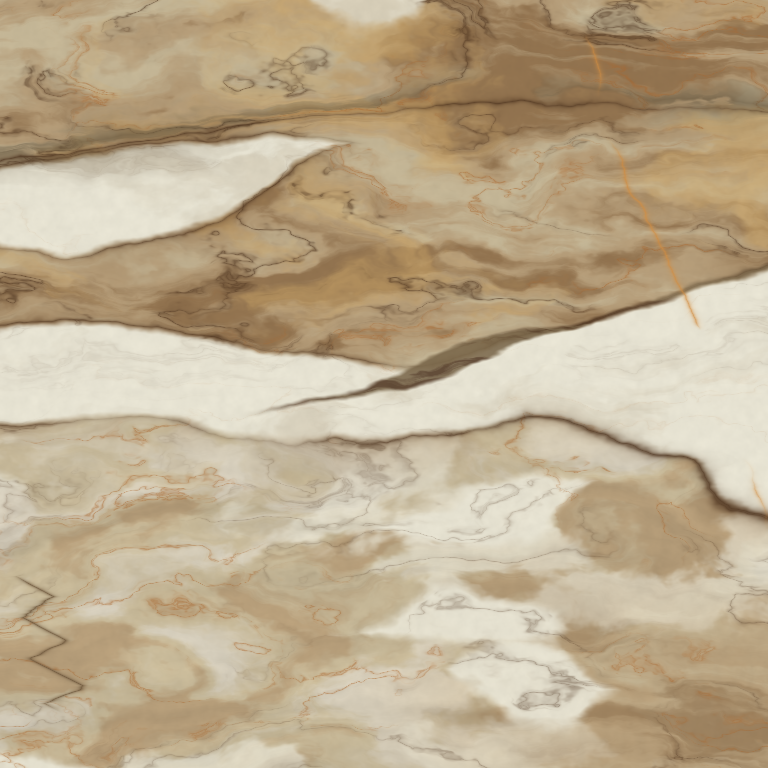
Reproduce this texture procedurally as a Shadertoy shader.

```glsl
#define WHITE vec3(.905, .89, .825)
#define PALE vec3(.83, .80, .73)
#define BEIGE vec3(.77, .715, .59)
#define TAN vec3(.71, .615, .475)
#define BROWN vec3(.57, .45, .31)
#define GOLD vec3(.82, .67, .42)
#define RUST vec3(.66, .40, .18)
#define UMBER vec3(.30, .20, .12)
#define OLIVE vec3(.37, .31, .22)
#define WARP .11
#define VEIN_WIDTH .0026

float hash(vec2 p) {
    vec3 h = fract(vec3(p.xyx) * .1031);
    h += dot(h, h.yzx + 33.33);
    return fract((h.x + h.y) * h.z);
}

float noise(vec2 p) {
    vec2 i = floor(p), f = fract(p);
    f = f * f * (3. - 2. * f);
    return mix(mix(hash(i), hash(i + vec2(1, 0)), f.x),
               mix(hash(i + vec2(0, 1)), hash(i + vec2(1, 1)), f.x), f.y);
}

float fbm(vec2 p) {
    float sum = 0., amp = .5;
    for (int i = 0; i < 6; i++) {
        sum += amp * noise(p);
        p = mat2(1.96, .3, -.3, 1.96) * p + 19.7;
        amp *= .5;
    }
    return sum;
}

// Positive inside a pointed, tilted lens
float lens(vec2 p, vec2 center, vec2 size, float slope) {
    p -= center;
    p.y -= slope * p.x;
    float x = p.x / size.x;
    return size.y * (1. - x * x) - abs(p.y);
}

float line(float dist, float width) {
    return exp(-abs(dist) / width);
}

// Wispy vein along the middle level of a noise field
float wisp(vec2 p, float width) {
    return line(fbm(p) - .49, width);
}

void mainImage(out vec4 fragColor, in vec2 fragCoord) {
    vec2 uv = fragCoord / iResolution.xy;
    vec2 warp = vec2(fbm(uv * vec2(4, 8)), fbm(uv * vec2(5, 9) + 31.)) - .5;
    vec2 p = uv + WARP * warp * vec2(1.2, .65);
    vec2 flow = vec2(p.x, p.y - .22 * p.x + .15 * p.x * p.x);

    // Noise fields, stretched along the bedding
    float tone = fbm(flow * vec2(2.6, 11.) + 2. * warp + 4.);
    float streak = fbm(flow * vec2(4., 46.) + 3. * warp + 9.);
    float cloud = fbm(p * vec2(5., 10.) + vec2(17., 3.) + 2. * warp);
    float patchy = fbm(p * vec2(6., 9.) + 53.);
    float fade = smoothstep(.36, .6, patchy);

    // Warm layered stone above, grey beige clouds below
    float mixed = .6 * tone + .4 * streak;
    vec3 layered = mix(BROWN, TAN, smoothstep(.34, .48, mixed));
    layered = mix(layered, BEIGE, smoothstep(.47, .62, mixed));
    layered = mix(layered, GOLD, .5 * smoothstep(.5, .68, cloud));
    vec3 clouded = mix(TAN, BEIGE, smoothstep(.28, .44, cloud));
    clouded = mix(clouded, PALE, smoothstep(.43, .62, cloud));
    clouded = mix(clouded, WHITE, .7 * smoothstep(.57, .65, patchy));
    clouded *= 1. + .16 * (streak - .5);
    float corner = smoothstep(.4, 1., p.x) * (1. - smoothstep(.08, .3, p.y));
    float warm = max(smoothstep(.38, .52, p.y), .8 * corner);
    vec3 col = mix(clouded, layered, warm);

    // White band with its boundaries, and white lenses
    float diagonal = .45 + .215 * smoothstep(.25, 1.05, p.x);
    float upper = .562 + .018 * sin(9. * p.x) - .02 * p.x;
    float lower = .432 + .014 * sin(9. * p.x + 1.) - .08 * smoothstep(.7, 1., p.x);
    float band = min(max(upper, diagonal) - p.y, p.y - lower);
    float white = max(band, lens(p, vec2(.16, .745), vec2(.31, .062), .2));
    float soft = lens(p, vec2(.67, .345), vec2(.13, .032), .15);
    soft = max(soft, lens(p, vec2(.58, .185), vec2(.14, .026), .02));
    soft = max(soft, lens(p, vec2(.71, .115), vec2(.11, .034), -.12));
    soft = max(soft, lens(p, vec2(.48, .985), vec2(.08, .03), .1));
    soft = max(soft, lens(p, vec2(.02, .0), vec2(.17, .03), -.1));
    col = mix(col, BROWN, .4 * fade * exp(min(white, 0.) / .022));
    vec3 milk = mix(WHITE, mix(PALE, BEIGE, .3), .6 * smoothstep(.48, .68, cloud));
    col = mix(col, milk, .93 * smoothstep(-.008, .012, soft + .1 * (patchy - .5)));
    col = mix(col, milk, smoothstep(-.003, .009, white));

    // Fine veins through the stone, fainter in the white
    float stone = 1. - .85 * smoothstep(-.005, .01, white);
    float thin = wisp(flow * vec2(3., 13.) + 2. * warp + 71., .017);
    float hair = wisp(flow * vec2(5., 17.) + 3. * warp + 29., .013);
    col = mix(col, UMBER, .6 * thin * fade * stone * mix(.4, 1., warm));
    col = mix(col, RUST, .5 * hair * (1. - fade) * stone);

    // Dark seams along the main boundaries
    float crest = p.y - (.775 + .27 * p.x - .19 * p.x * p.x);
    float smoke = line(crest - .012, .022) * smoothstep(.4, .62, streak);
    col = mix(col, OLIVE, .65 * smoke);
    col = mix(col, UMBER, .75 * line(crest, VEIN_WIDTH) * mix(.5, 1., fade));
    col = mix(col, UMBER, .6 * line(white + .002, VEIN_WIDTH) * mix(.35, 1., fade));
    float seam = smoothstep(.55, .72, p.x) * line(p.y - lower, 2. * VEIN_WIDTH);
    col = mix(col, UMBER, .8 * seam);
    float swell = .002 + .021 * exp(-pow((p.x - .6) / .085, 2.));
    float reach = smoothstep(.28, .42, p.x);
    float wedge = 1. - smoothstep(-.004, .006, abs(p.y - diagonal) - swell);
    vec3 wedgeColor = mix(UMBER, OLIVE * 1.25, smoothstep(.38, .55, streak));
    col = mix(col, wedgeColor, .85 * wedge * reach);

    // Rusty fracture on the right, jagged crack on the left
    float jag = fbm(vec2(uv.y * 14., 5.)) - .5;
    float fracture = uv.x - .75 - .38 * (.97 - uv.y) - .05 * jag;
    float broken = smoothstep(.38, .6, noise(vec2(uv.y * 13., 8.)));
    col = mix(col, GOLD * vec3(1., .82, .6), .75 * broken * line(fracture, .0026)
        * smoothstep(.3, .38, uv.y));
    float zigzag = abs(fract(uv.y * 19. + jag) - .5) * .09;
    float crack = uv.x - .05 - zigzag - .12 * jag - .12 * (.25 - uv.y);
    float extent = smoothstep(.07, .09, uv.y) * (1. - smoothstep(.24, .255, uv.y));
    col = mix(col, BROWN * .75, .85 * extent * line(crack, .004));

    // Fine grain
    col *= 1. + .05 * (fbm(uv * 90.) - .5);
    fragColor = vec4(clamp(col, 0., 1.), 1.);
}
```
